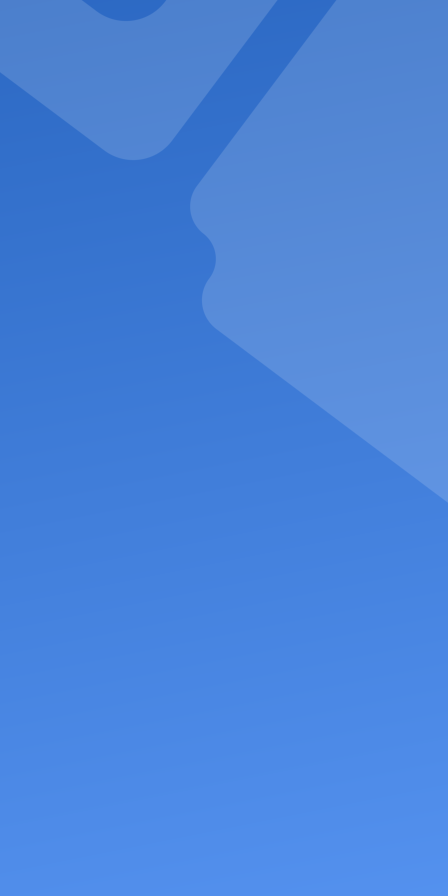
This background is drawn by a Shadertoy shader. Its source:

```glsl
// Blue diagonal gradient with two tilted, translucent rounded panels, one notched.

// Lengths are fractions of the canvas width; positions run from the top left.
const vec3  DEEP_BLUE   = vec3(0.172, 0.410, 0.765);
const vec3  BRIGHT_BLUE = vec3(0.329, 0.569, 0.935);
const float GRADIENT_TILT = 0.2;
const float PANEL_OPACITY = 0.15;

// Panel axes: x runs down-right, y runs up-right.
const vec2 AXIS_DOWN = vec2(0.8, 0.6);
const vec2 AXIS_UP   = vec2(0.6, -0.8);

// Small panel and the opening inside it
const vec2  SMALL_CORNER   = vec2(0.2975, 0.2492);
const float SMALL_RADIUS   = 0.1081;
const vec2  OPENING_CORNER = vec2(0.2813, -0.0625);
const float OPENING_RADIUS = 0.1094;

// Large panel: two lobes joined by a round notch
const vec2  UPPER_LOBE = vec2(0.5013, 0.4609);
const vec2  LOWER_LOBE = vec2(0.5313, 0.6701);
const vec2  NOTCH      = vec2(0.4104, 0.5781);
const float NOTCH_RADIUS = 0.0714;

vec2 toPanelAxes(vec2 p) {
    return vec2(dot(p, AXIS_DOWN), dot(p, AXIS_UP));
}

// Endless quadrant whose rounded corner points to the bottom
float bottomCorner(vec2 p, vec2 center, float radius) {
    vec2 d = toPanelAxes(p - center) * vec2(1.0, -1.0);
    return length(max(d, 0.0)) + min(max(d.x, d.y), 0.0) - radius;
}

// Signed distance to a line through the origin, positive above a rightward line
float distanceAbove(vec2 p, vec2 direction) {
    vec2 n = normalize(direction);
    return p.x * n.y - p.y * n.x;
}

float notchedPanel(vec2 p) {
    // Lobe radii make each lobe tangent to the notch
    float upperRadius = distance(UPPER_LOBE, NOTCH) - NOTCH_RADIUS;
    float lowerRadius = distance(LOWER_LOBE, NOTCH) - NOTCH_RADIUS;
    float lobes = min(distance(p, UPPER_LOBE) - upperRadius,
                      distance(p, LOWER_LOBE) - lowerRadius);

    // Straight arms leaving each lobe
    vec2 a = toPanelAxes(p - UPPER_LOBE);
    vec2 b = toPanelAxes(p - LOWER_LOBE);
    float arms = min(max(-a.x - upperRadius, -a.y),
                     max(-b.y - lowerRadius, -b.x));

    // Wedge opening rightward between the lobes, cut by the notch
    vec2 n = p - NOTCH;
    float wedge = max(distanceAbove(n, UPPER_LOBE - NOTCH),
                      -distanceAbove(n, LOWER_LOBE - NOTCH));
    wedge = max(wedge, NOTCH_RADIUS - length(n));

    return min(min(lobes, arms), wedge);
}

float coverage(float dist, float pixel) {
    return 1.0 - smoothstep(-0.75 * pixel, 0.75 * pixel, dist);
}

void mainImage(out vec4 fragColor, in vec2 fragCoord) {
    float pixel = 1.0 / iResolution.x;
    float height = iResolution.y * pixel;
    vec2 p = vec2(fragCoord.x, iResolution.y - fragCoord.y) * pixel;

    // Background
    float t = (p.y + GRADIENT_TILT * p.x) / (height + GRADIENT_TILT);
    vec3 color = mix(DEEP_BLUE, BRIGHT_BLUE, t);

    // Panels
    float smallPanel = max(bottomCorner(p, SMALL_CORNER, SMALL_RADIUS),
                           -bottomCorner(p, OPENING_CORNER, OPENING_RADIUS));
    float panels = min(smallPanel, notchedPanel(p));
    color = mix(color, vec3(1.0), PANEL_OPACITY * coverage(panels, pixel));

    fragColor = vec4(color, 1.0);
}
```
